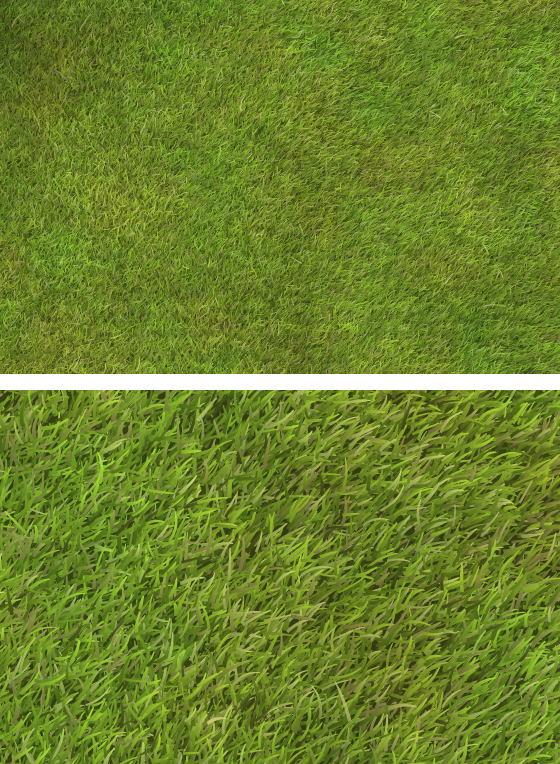
Top, the full canvas; bottom, a detail of the centre.
Reproduce this texture procedurally as a WebGL 2 fragment shader.

```glsl
#version 300 es
precision highp float;
// A mown lawn from above: layers of short overlapping blades with soft colour patches.

uniform vec2 u_resolution;
out vec4 fragColor;

const int LAYERS = 13;
const float EXPOSURE = 1.15;
const vec3 SOIL = vec3(0.23, 0.28, 0.08);
const vec3 STRAW = vec3(0.68, 0.71, 0.42);
const vec3 MEAN_GREEN = vec3(0.41, 0.50, 0.15);

float hash(vec2 p) {
    return fract(sin(dot(p, vec2(127.1, 311.7))) * 43758.5453);
}

float valueNoise(vec2 p) {
    vec2 i = floor(p);
    vec2 f = fract(p);
    f = f * f * (3.0 - 2.0 * f);
    float low = mix(hash(i), hash(i + vec2(1.0, 0.0)), f.x);
    float high = mix(hash(i + vec2(0.0, 1.0)), hash(i + 1.0), f.x);
    return mix(low, high, f.y);
}

float fbm(vec2 p) {
    float sum = 0.0;
    float weight = 0.5;
    for (int i = 0; i < 4; i++) {
        sum += weight * valueNoise(p);
        p = p * 2.1 + 17.3;
        weight *= 0.5;
    }
    return sum / 0.9375;
}

// Picks a blade colour by its share, with contrast raised around the mean.
vec3 bladeColor(float pick) {
    vec3 color = vec3(0.28, 0.33, 0.10);
    if (pick > 0.08) color = vec3(0.32, 0.42, 0.10);
    if (pick > 0.26) color = vec3(0.40, 0.51, 0.13);
    if (pick > 0.56) color = vec3(0.45, 0.48, 0.21);
    if (pick > 0.69) color = vec3(0.48, 0.61, 0.15);
    if (pick > 0.88) color = vec3(0.53, 0.60, 0.28);
    return MEAN_GREEN + (color - MEAN_GREEN) * 1.2;
}

// Tapered, bent blade: x is coverage, y runs from 0 at the base to 1 at the tip.
vec2 blade(vec2 p, float angle, float halfLength, float halfWidth, float bend, float pixel) {
    vec2 along = vec2(cos(angle), sin(angle));
    vec2 q = vec2(dot(p, along), dot(p, vec2(-along.y, along.x)));
    float t = clamp(q.x / halfLength * 0.5 + 0.5, 0.0, 1.0);
    q.y -= bend * (q.x * q.x / halfLength - 0.3 * halfLength);
    float width = halfWidth * mix(1.0, 0.35, t * t);
    float side = clamp((width - abs(q.y)) / pixel + 0.5, 0.0, 1.0);
    float ends = clamp((halfLength - abs(q.x)) / pixel + 0.5, 0.0, 1.0);
    return vec2(side * ends, t);
}

// Lays one jittered grid of blades over the colour beneath.
vec3 grassLayer(vec3 under, vec2 p, float cell, float seed, float lean, float spread, float pixel) {
    vec2 grid = p / cell + seed * vec2(0.37, 0.61);
    vec2 home = floor(grid);
    for (int y = -1; y <= 1; y++) {
        for (int x = -1; x <= 1; x++) {
            vec2 id = home + vec2(x, y);
            vec2 key = id + seed * 19.7;
            vec2 root = id + vec2(hash(key), hash(key + 3.1));
            float turn = hash(key + 7.3) + hash(key + 11.9) - 1.0;
            float halfLength = cell * mix(0.35, 0.95, hash(key + 23.5));
            float halfWidth = cell * mix(0.055, 0.11, hash(key + 31.7));
            float bend = 0.5 * (hash(key + 43.3) - 0.5);
            vec2 shape = blade((grid - root) * cell, lean + turn * spread,
                               halfLength, halfWidth, bend, pixel);
            vec3 color = bladeColor(hash(key + 53.9)) * mix(0.86, 1.15, shape.y);
            under = mix(under, color, shape.x);
        }
    }
    return under;
}

// Scatters a few long, dry stalks.
vec3 dryStalks(vec3 under, vec2 p, float cell, float pixel) {
    vec2 home = floor(p / cell);
    for (int y = -1; y <= 1; y++) {
        for (int x = -1; x <= 1; x++) {
            vec2 id = home + vec2(x, y);
            vec2 root = (id + vec2(hash(id + 61.3), hash(id + 67.1))) * cell;
            float present = step(0.72, hash(id + 71.9));
            float halfLength = cell * mix(0.08, 0.30, pow(hash(id + 79.7), 2.0));
            vec2 shape = blade(p - root, hash(id + 83.3) * 3.14, halfLength,
                               0.0016, 0.5 * (hash(id + 89.1) - 0.5), pixel);
            under = mix(under, STRAW, shape.x * present * 0.8);
        }
    }
    return under;
}

void main() {
    float pixel = 1.0 / u_resolution.y;
    vec2 p = gl_FragCoord.xy * pixel;
    float across = gl_FragCoord.x / u_resolution.x;

    // Upright and tangled on the left, combed towards the upper right on the right.
    float combed = smoothstep(0.25, 0.75, across + 0.3 * (fbm(p * 2.5) - 0.5));
    float lean = mix(1.25, 0.60, combed) + 0.9 * (fbm(p * 4.0 + 8.0) - 0.5);
    float spread = mix(1.5, 0.95, combed);

    vec3 color = SOIL;
    for (int i = 0; i < LAYERS; i++) {
        float cell = mix(0.015, 0.018, hash(vec2(float(i), 5.0)));
        color = grassLayer(color * 0.98, p, cell, float(i) + 1.0, lean, spread, pixel);
    }
    color = dryStalks(color, p, 0.11, pixel);

    // Broad light, shaded corner and yellowed or thatchy patches.
    float patches = fbm(p * 5.0 + 31.0) - 0.5;
    float clumps = fbm(p * 22.0 + 47.0) - 0.5;
    float corner = 1.0 - smoothstep(0.1, 0.6, length(p - vec2(0.0, 1.0)));
    color *= EXPOSURE * (1.0 + 0.24 * patches + 0.30 * clumps - 0.20 * corner);
    float dryness = fbm(p * 7.0 + 71.0) - 0.5 + 0.06 * (1.0 - combed);
    color *= 1.0 + dryness * vec3(0.28, -0.04, 0.10);
    fragColor = vec4(clamp(color, 0.0, 1.0), 1.0);
}
```
